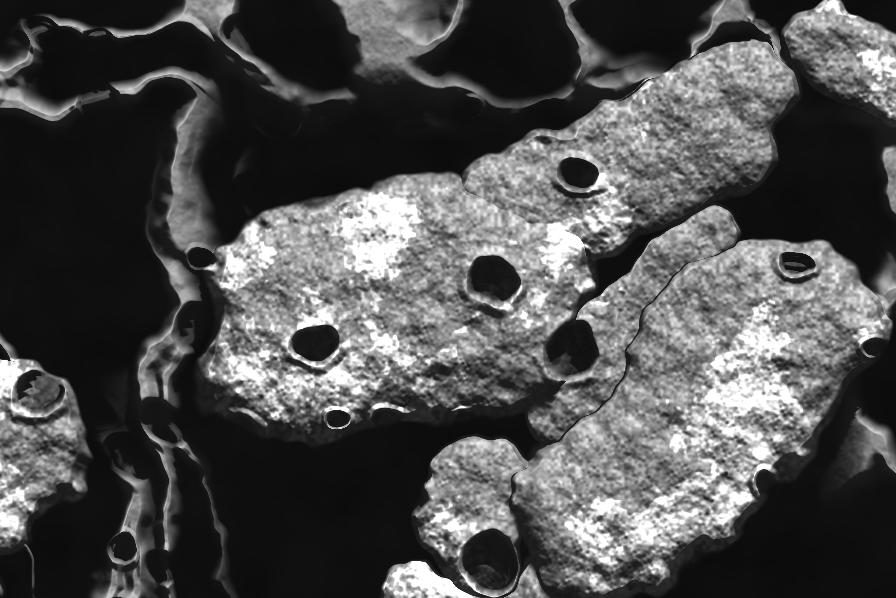
Write a Shadertoy shader that draws this texture.

```glsl
// Sunlit, pitted grey rock with pale lichen in front of dark, eroded ridges.
#define WARP 0.15
#define PIT_SCALE 8.0
#define PIT_DEPTH 0.075
#define BUMP 0.026
#define SUN 1.12
#define AMBIENT 0.09
#define ROCK_TONE 0.60
#define LICHEN_TONE 1.08
#define LICHEN_LEVEL 0.55
#define GRAIN 0.55
#define BLACK 0.04

const int LOBES = 8;
// Spine of each boulder lobe: start xy, end xy
const vec4 SPINE[LOBES] = vec4[LOBES](
    vec4(0.53, 0.46, 0.79, 0.50), vec4(0.90, 0.64, 1.24, 0.83),
    vec4(0.94, 0.34, 1.20, 0.61), vec4(1.02, 0.15, 1.31, 0.43),
    vec4(-0.02, 0.16, 0.03, 0.28), vec4(0.77, 0.10, 0.82, 0.20),
    vec4(0.72, -0.03, 0.88, 0.00), vec4(1.42, 0.90, 1.54, 0.88));
const float GIRTH[LOBES] = float[LOBES](0.20, 0.12, 0.065, 0.18, 0.13, 0.08, 0.07, 0.08);

float hash(vec2 p) {
    vec3 q = fract(vec3(p.xyx) * 0.1031);
    q += dot(q, q.yzx + 33.33);
    return fract((q.x + q.y) * q.z);
}

float noise(vec2 p) {
    vec2 i = floor(p), f = fract(p);
    f = f * f * (3.0 - 2.0 * f);
    return mix(mix(hash(i), hash(i + vec2(1, 0)), f.x),
               mix(hash(i + vec2(0, 1)), hash(i + vec2(1, 1)), f.x), f.y);
}

float fbm(vec2 p) {
    float sum = 0.0, amp = 0.53;
    for (int i = 0; i < 4; i++) {
        sum += amp * noise(p);
        p = mat2(1.6, 1.2, -1.2, 1.6) * p + 7.3;
        amp *= 0.5;
    }
    return sum;
}

float segmentDistance(vec2 p, vec2 a, vec2 b) {
    vec2 q = p - a, d = b - a;
    return length(q - d * clamp(dot(q, d) / dot(d, d), 0.0, 1.0));
}

// Round weathering holes, crowded towards the left: x = hole, y = raised rim
vec2 pits(vec2 p) {
    vec2 g = p * PIT_SCALE, cell = floor(g), result = vec2(0);
    for (int y = -1; y <= 1; y++)
    for (int x = -1; x <= 1; x++) {
        vec2 id = cell + vec2(x, y);
        vec2 centre = id + 0.25 + 0.5 * vec2(hash(id + 11.0), hash(id + 23.0));
        float size = mix(0.16, 0.40, hash(id + 41.0));
        float density = mix(0.75, 0.22, smoothstep(0.42, 0.65, id.x / PIT_SCALE));
        float present = step(hash(id + 67.0), density);
        float d = length((g - centre) * vec2(1.0, 1.12)) / size;
        float hole = 1.0 - smoothstep(0.72, 1.0, d);
        float rim = smoothstep(0.85, 1.05, d) * (1.0 - smoothstep(1.05, 1.5, d));
        result = max(result, present * vec2(hole, rim));
    }
    return result;
}

// x = height, y = boulder cover, z = background ridge cover, w = pit
vec4 relief(vec2 p) {
    vec2 w = p + WARP * (vec2(fbm(p * 6.0), fbm(p * 6.0 + 37.0)) - 0.5);
    float top = 0.0, rock = 0.0;
    for (int i = 0; i < LOBES; i++) {
        float s = segmentDistance(w, SPINE[i].xy, SPINE[i].zw) / GIRTH[i];
        float dome = sqrt(max(1.0 - s * s * s, 0.0));
        float wall = 1.0 - smoothstep(0.86, 1.0, s);
        top = max(top, 0.55 * GIRTH[i] * dome + 0.11 * wall);
        rock = max(rock, 1.0 - smoothstep(0.94, 1.0, s));
    }
    // Hanging strands on the left, a tangled web along the top
    float strand = noise(vec2((w.x + 0.16 * w.y) * 14.0, w.y * 3.0));
    float web = noise(w * vec2(8.0, 10.0) + 5.0);
    float upper = smoothstep(0.76, 0.90, p.y);
    float side = max(1.0 - smoothstep(0.28, 0.44, p.x), smoothstep(1.36, 1.46, p.x));
    float ridge = 1.0 - abs(2.0 * mix(strand, web, upper) - 1.0);
    ridge = smoothstep(0.66, 0.95, ridge) * max(side, upper);

    vec2 pit = pits(mix(p, w, 0.5));
    float height = max(top, 0.10 * ridge) - PIT_DEPTH * pit.x + 0.010 * pit.y;
    height += BUMP * fbm(p * 22.0) * mix(0.4, 1.0, rock);
    return vec4(height, rock, ridge, pit.x);
}

// Soft cast shadow along the height field; returns the lit fraction
float sunlight(vec2 p, float height, vec3 sun) {
    vec2 dir = normalize(sun.xy);
    float slope = sun.z / length(sun.xy), blocked = 0.0;
    for (int i = 1; i <= 12; i++) {
        float t = 0.015 * float(i);
        float over = relief(p + dir * t).x - height - slope * t;
        blocked = max(blocked, over / 0.025);
    }
    return 1.0 - smoothstep(0.0, 1.0, blocked);
}

void mainImage(out vec4 fragColor, in vec2 fragCoord) {
    vec2 p = fragCoord / iResolution.y;
    vec3 sun = normalize(vec3(0.20, 0.75, 0.65));
    vec4 r = relief(p);

    // Surface slope and direct light
    float e = 0.003;
    vec2 grad = vec2(relief(p + vec2(e, 0)).x, relief(p + vec2(0, e)).x) - r.x;
    vec3 normal = normalize(vec3(-grad / e, 1.0));
    float light = AMBIENT + SUN * max(dot(normal, sun), 0.0) * sunlight(p, r.x, sun);

    // Lichen crusts with crumbly borders, then mineral grain
    float crumbs = noise(p * 130.0) - 0.5;
    float lichen = fbm(p * 8.0 + 19.0) + 0.16 * crumbs + 0.25 * (fbm(p * 40.0) - 0.5);
    lichen = smoothstep(LICHEN_LEVEL, LICHEN_LEVEL + 0.09, lichen) * r.y;
    float tone = mix(ROCK_TONE, LICHEN_TONE, lichen);
    float speckle = noise(p * 170.0) - 0.5 + 0.8 * (fbm(p * 50.0) - 0.5);
    tone *= 1.0 + GRAIN * speckle * mix(0.25, 1.0, r.y);

    // Deep gaps and hole floors fall to black
    float cover = max(r.y, r.z) * (1.0 - 0.6 * r.w);
    float grey = BLACK + 0.03 * fbm(p * 12.0) + tone * light * cover;
    fragColor = vec4(vec3(clamp(grey, 0.0, 1.0)), 1.0);
}
```
